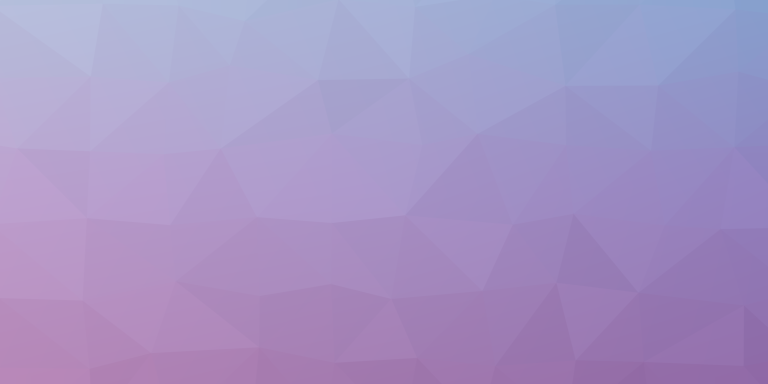
Reproduce this background procedurally as a WebGL 2 fragment shader.

```glsl
#version 300 es
precision highp float;

#define GRID vec2(9.6, 5.41)
#define ORIGIN vec2(0.1, 0.3)
#define JITTER 0.75
#define FLATNESS 0.55
#define TONE 0.035

uniform vec2 u_resolution;
out vec4 outColor;

vec2 hashGradient(vec2 cell) {
    vec2 h = vec2(dot(cell, vec2(127.1, 311.7)), dot(cell, vec2(269.5, 183.3)));
    return 2.0 * fract(sin(h) * 43758.55) - 1.0;
}

float gradientNoise(vec2 p) {
    vec2 i = floor(p), f = p - i;
    vec2 w = f * f * f * (f * (f * 6.0 - 15.0) + 10.0);
    vec2 e = vec2(0.0, 1.0);
    float low = mix(dot(hashGradient(i), f), dot(hashGradient(i + e.yx), f - e.yx), w.x);
    float high = mix(dot(hashGradient(i + e), f - e), dot(hashGradient(i + 1.0), f - 1.0), w.x);
    return mix(low, high, w.y);
}

vec3 threeStops(vec3 a, vec3 b, vec3 c, float t) {
    return t < 0.5 ? mix(a, b, 2.0 * t) : mix(b, c, 2.0 * t - 1.0);
}

// Blue above, mauve below, darker to the right
vec3 backdrop(vec2 uv) {
    uv = clamp(uv, 0.0, 1.0);
    vec3 left = threeStops(vec3(0.72, 0.53, 0.72), vec3(0.74, 0.63, 0.81), vec3(0.72, 0.76, 0.87), uv.y);
    vec3 middle = threeStops(vec3(0.63, 0.47, 0.68), vec3(0.665, 0.59, 0.79), vec3(0.65, 0.70, 0.84), uv.y);
    vec3 right = threeStops(vec3(0.56, 0.41, 0.65), vec3(0.565, 0.50, 0.74), vec3(0.53, 0.63, 0.81), uv.y);
    return threeStops(left, middle, right, uv.x);
}

// Grid corner moved by noise
vec2 meshVertex(vec2 id) {
    vec2 s = id * 1.37 + 0.41;
    vec2 offset = JITTER * vec2(gradientNoise(s), gradientNoise(s + 31.7));
    return id + clamp(offset, -0.36, 0.36);
}

float cross2(vec2 a, vec2 b) {
    return a.x * b.y - a.y * b.x;
}

float edgeDistance(vec2 p, vec2 a, vec2 b) {
    return cross2(b - a, p - a) / length(b - a);
}

// Facet colour in rgb, weighted by its coverage in a
vec4 facet(vec2 p, vec2 a, vec2 b, vec2 c, float pixel) {
    float side = sign(cross2(b - a, c - a));
    float inside = min(side * edgeDistance(p, a, b),
                       min(side * edgeDistance(p, b, c), side * edgeDistance(p, c, a)));
    float cover = smoothstep(-pixel, pixel, inside);
    vec2 centre = (a + b + c) / 3.0;
    vec3 color = backdrop((mix(p, centre, FLATNESS) + ORIGIN) / GRID);
    color += TONE * gradientNoise(centre * 2.3 + 7.9);
    return vec4(color, 1.0) * cover;
}

void main() {
    vec2 uv = gl_FragCoord.xy / u_resolution;
    vec2 p = uv * GRID - ORIGIN;
    float pixel = 0.7 * GRID.y / u_resolution.y;
    vec4 sum = vec4(backdrop(uv), 1.0) * 0.0001;

    // Split each nearby cell along its shorter diagonal
    for (int y = -1; y <= 1; y++) {
        for (int x = -1; x <= 1; x++) {
            vec2 id = floor(p) + vec2(x, y);
            vec2 a = meshVertex(id);
            vec2 b = meshVertex(id + vec2(1.0, 0.0));
            vec2 c = meshVertex(id + 1.0);
            vec2 d = meshVertex(id + vec2(0.0, 1.0));
            if (distance(a, c) < distance(b, d)) {
                sum += facet(p, a, b, c, pixel) + facet(p, a, c, d, pixel);
            } else {
                sum += facet(p, a, b, d, pixel) + facet(p, b, c, d, pixel);
            }
        }
    }
    outColor = vec4(sum.rgb / sum.a, 1.0);
}
```
